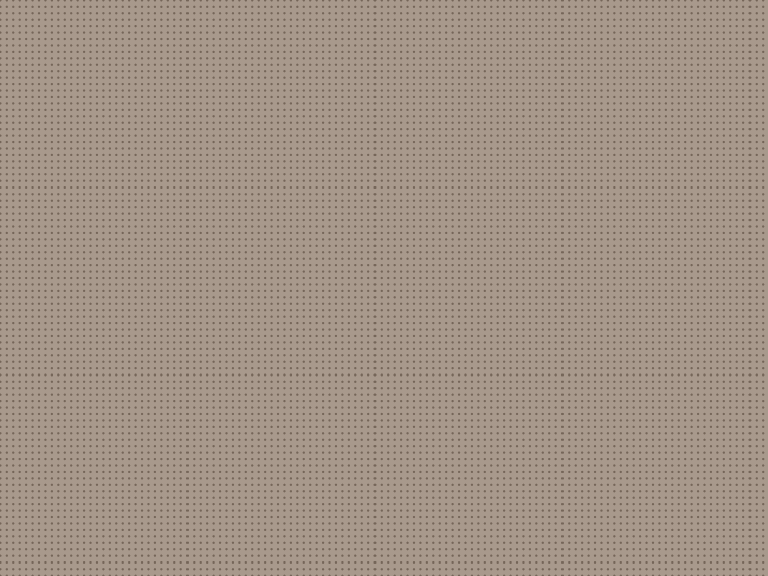
Reproduce this pattern procedurally as a Shadertoy shader.

```glsl
// Fine grid of small brown dots on taupe, laid in square tiles whose edge dots are slightly stretched.

// Lengths are fractions of the canvas height.
const float TILE_SIZE  = 0.3255;   // side of one square tile
const float DOT_STEPS  = 29.0;     // dot intervals along a tile side
const float EDGE_INSET = 0.00065;  // outer dot centres to the tile edge
const float DOT_RADIUS = 0.00195;

const vec3 GROUND_COLOR = vec3(0.66, 0.60, 0.55);
const vec3 DOT_COLOR    = vec3(0.46, 0.40, 0.35);

// Signed distance to the nearest dot inside a tile.
float dotDistance(vec2 local) {
    float pitch = (TILE_SIZE - 2.0 * EDGE_INSET) / DOT_STEPS;
    vec2 inner = local - EDGE_INSET;
    vec2 index = clamp(floor(inner / pitch + 0.5), 0.0, DOT_STEPS);
    return length(inner - index * pitch) - DOT_RADIUS;
}

void mainImage(out vec4 fragColor, in vec2 fragCoord) {
    float pixel = 1.0 / iResolution.y;

    // Tiles start at the upper left corner.
    vec2 p = vec2(fragCoord.x, iResolution.y - fragCoord.y) * pixel;
    vec2 local = mod(p, TILE_SIZE);

    // One-pixel soft edge around each dot.
    float coverage = clamp(0.5 - dotDistance(local) / pixel, 0.0, 1.0);
    fragColor = vec4(mix(GROUND_COLOR, DOT_COLOR, coverage), 1.0);
}
```
